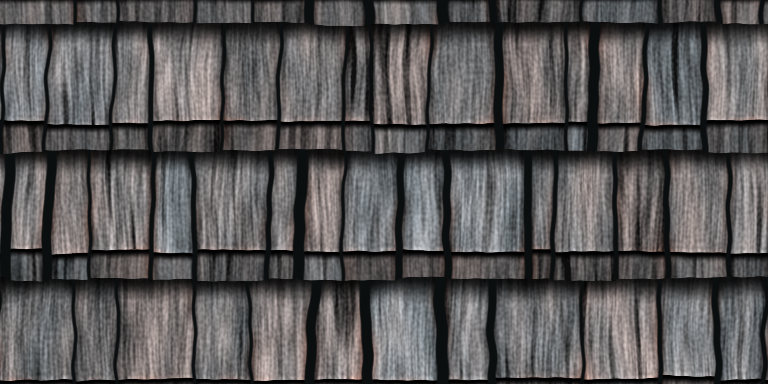
Write a Shadertoy shader that draws this texture.

```glsl
// Weathered grey wood shingles in three overlapping courses of 12, 14 and 15 boards.
// Jittered seams split each course; every board has a face, a lip of the layer below it,
// and its own stretched gradient-noise grain, cracks, knot and tint.

float hash(vec2 p) {
    vec3 q = fract(p.xyx * vec3(0.1031, 0.1030, 0.0973));
    q += dot(q, q.yzx + 33.33);
    return fract((q.x + q.y) * q.z);
}

float cornerSlope(vec2 cell, vec2 offset) {
    float angle = 6.2832 * hash(cell);
    return dot(vec2(cos(angle), sin(angle)), offset);
}

float gradientNoise(vec2 p) {
    vec2 i = floor(p), f = p - i;
    vec2 u = f * f * f * (f * (f * 6.0 - 15.0) + 10.0);
    vec2 e = vec2(1, 0);
    return mix(mix(cornerSlope(i, f), cornerSlope(i + e, f - e), u.x),
               mix(cornerSlope(i + e.yx, f - e.yx), cornerSlope(i + 1.0, f - 1.0), u.x), u.y);
}

// Leaning, slightly wavy seam to the left of board i, in board widths
float seam(float i, vec2 id, float y) {
    return i + 0.66 * (hash(id + 2.0) - 0.5) + 0.2 * (hash(id + 7.0) - 0.5) * (y - 0.4)
         + 0.07 * gradientNoise(vec2(y * 4.0, 17.3 * id.x + 5.7 * id.y));
}

vec3 wood(vec2 p, vec2 id) {
    float rough = hash(id + 31.0);
    vec2 q = p + id * vec2(3.7, 5.3);

    // Grain drifts sideways and bends around a knot
    vec2 k = fract(q * vec2(3.0, 1.5)) - 0.5;
    q.x += 0.016 * gradientNoise(q * vec2(7.0, 4.0));
    q.x += 0.03 * k.x * exp(-dot(k, k) * 40.0);

    float broad = gradientNoise(q * vec2(15.0, 4.0));
    float fibre = gradientNoise(q * vec2(75.0, 4.5));
    float fine = gradientNoise(q * vec2(150.0, 13.0));
    float speck = gradientNoise(q * vec2(125.0, 95.0));
    float crack = smoothstep(0.16, 0.45, gradientNoise(q * vec2(42.0, 2.2)));

    float tone = 0.48 + 0.16 * (hash(id + 11.0) - 0.5) + 0.17 * broad
               + (0.12 + 0.2 * rough) * fibre + 0.2 * fine + 0.13 * speck
               - (0.06 + 0.28 * rough) * crack;
    float warmth = clamp(hash(id + 19.0) + 0.7 * broad, 0.0, 1.0);
    return max(tone, 0.06) * mix(vec3(0.94, 1.0, 1.04), vec3(1.07, 0.99, 0.97), warmth);
}

// One course; y runs down from its top, alpha is zero below the lip
vec4 course(vec2 p, float aspect, float row, float y, float px) {
    float kind = mod(row, 3.0);
    float count = 12.0 + kind + step(0.5, kind);
    float x = p.x / aspect * count;

    // Find the board and the seams on both sides
    float left = -9.0, right = 1e3;
    vec2 id = vec2(0), nextId = vec2(0);
    for (float j = -1.0; j <= 2.0; j++) {
        float i = floor(x) + j;
        vec2 seamId = vec2(mod(i, count), kind);
        float s = seam(i, seamId, y);
        if (s <= x) { left = s; id = seamId; }
        else if (s < right) { right = s; nextId = seamId; }
    }
    float across = (x - left) / (right - left) - 0.5;
    float scale = aspect / count;
    float gapLeft = 0.003 + 0.011 * pow(hash(id + 5.0), 3.0);
    float gapRight = 0.003 + 0.011 * pow(hash(nextId + 5.0), 3.0);
    float edge = min((x - left) * scale - gapLeft, (right - x) * scale - gapRight);

    // Uneven, tilted lower ends of face and lip
    float tilt = 0.025 * (hash(id + 23.0) - 0.5) * across;
    float chip = 0.012 * gradientNoise(p * 22.0);
    float faceEnd = 0.73 + 0.045 * (hash(id + 13.0) - 0.5) + tilt + chip;
    float lipEnd = 0.95 + 0.035 * (hash(id + 17.0) - 0.5) - tilt + chip;
    float soft = 3.0 * px;
    float lip = smoothstep(faceEnd - soft, faceEnd + soft, y);

    vec3 color = wood(p, id + 40.0 * step(faceEnd, y));

    // Rusty, worn rims along sides and lower end
    float rim = exp(-max(edge, 0.0) * 110.0) + 0.7 * exp(-abs(faceEnd - y) * 40.0);
    float rust = smoothstep(-0.15, 0.4, gradientNoise(p * vec2(9.0, 6.0) + 4.0));
    color = mix(color, color * vec3(1.12, 0.88, 0.8), clamp(rim * rust, 0.0, 1.0));
    color *= 1.0 + 0.15 * smoothstep(0.04, 0.01, faceEnd - y) * (1.0 - lip);

    // Shadow from the course above and from the face onto its lip
    float faceShade = mix(0.12, 1.0, smoothstep(-0.05, 0.15, y + 0.04 * gradientNoise(p * 12.0)));
    float lipShade = 0.76 * smoothstep(0.012, 0.075, y - faceEnd);
    color *= mix(faceShade, lipShade, lip);
    color *= 0.72 + 0.28 * smoothstep(0.0, 0.018, edge);
    color = mix(vec3(0.045, 0.055, 0.06), color, smoothstep(-px, 0.003 + px, edge));
    return vec4(color, 1.0 - smoothstep(lipEnd - soft, lipEnd + soft, y));
}

void mainImage(out vec4 fragColor, in vec2 fragCoord) {
    vec2 p = fragCoord / iResolution.y;
    float aspect = iResolution.x / iResolution.y, px = 0.5 / iResolution.y;
    float down = (1.0 - p.y) * 3.0 + 0.77;
    float row = floor(down), y = fract(down);

    // The upper course overlaps the one beneath
    vec4 upper = course(p, aspect, row, y, px);
    vec4 lower = course(p, aspect, row + 1.0, y - 1.0, px);
    fragColor = vec4(mix(lower.rgb, upper.rgb, upper.a), 1.0);
}
```
